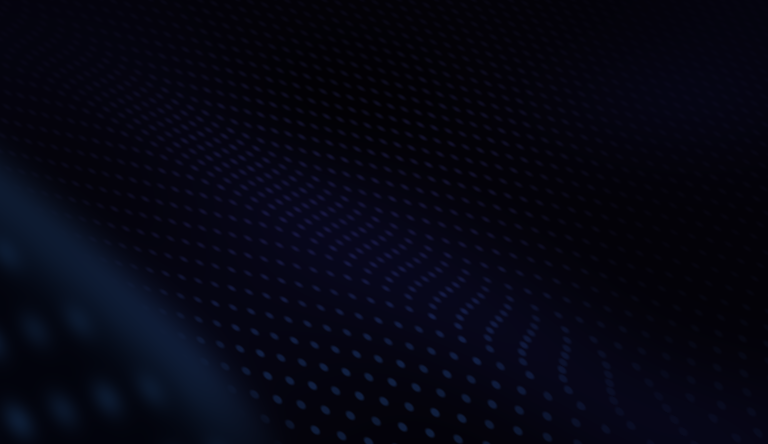
This background is drawn by a Shadertoy shader. Its source:

```glsl
// Dark indigo waves of perspective dots, with a blurred teal fold at the lower left.

const vec3 NIGHT  = vec3(0.011, 0.007, 0.030);
const vec3 INDIGO = vec3(0.018, 0.021, 0.078);
const vec3 TEAL   = vec3(0.050, 0.115, 0.185);
const vec3 DOT_FAR  = vec3(0.070, 0.070, 0.165);
const vec3 DOT_NEAR = vec3(0.055, 0.125, 0.225);

float hash(vec2 p) {
    return fract(sin(dot(p, vec2(127.1, 311.7))) * 43758.5453);
}

// Bell curve of a signed distance
float bell(float d, float width) {
    return exp(-d * d / (width * width));
}

// Soft round glow, stretched by its radii
float glow(vec2 p, vec2 center, vec2 radii) {
    vec2 q = (p - center) / radii;
    return exp(-dot(q, q));
}

vec2 rotate(vec2 p, float angle) {
    float c = cos(angle), s = sin(angle);
    return vec2(c * p.x + s * p.y, c * p.y - s * p.x);
}

// Signed depth below the diagonal wave crest
float crestDepth(vec2 p) {
    return p.y - 0.6 * p.x;
}

// Signed depth below the curved edge of the near fold
float foldDepth(vec2 p) {
    return p.y - (0.34 + 0.8 * p.x + 0.25 * p.x * p.x);
}

// Columns and rows of the surface: the crest sweeps columns left and packs rows
vec2 waveLattice(vec2 p) {
    float sweep = smoothstep(-0.05, 0.15, crestDepth(p));
    float above = max(0.25 - p.y, 0.0);
    float below = max(p.y - 0.6, 0.0);
    float lean = 0.15 * p.y - 0.9 * above * above + 0.9 * below * below;
    float columnGap = 0.028 + 0.024 * p.y * p.y;
    float rowGap = 0.025 + 0.032 * (p.y - 0.22 * p.x);
    return vec2((p.x - 0.8 - lean + 0.13 * sweep) / columnGap,
                log(rowGap) / 0.032 + 4.5 * sweep);
}

// Tilted dashes, kept in shape by undoing the local stretch of the lattice
float waveDots(vec2 p, float pixel) {
    const float STEP = 0.001;
    vec2 lattice = waveLattice(p);
    mat2 stretch = mat2(waveLattice(p + vec2(STEP, 0.0)) - lattice,
                        waveLattice(p + vec2(0.0, STEP)) - lattice) / STEP;
    vec2 cell = floor(lattice);
    vec2 local = inverse(stretch) * (lattice - cell - 0.5);

    float nearness = smoothstep(0.60, 0.95, p.y);
    vec2 radii = mix(vec2(0.0088, 0.0036), vec2(0.0120, 0.0074), nearness);
    local = rotate(local, mix(0.55, 0.75, nearness));
    float d = (length(local / radii) - 1.0) * radii.y;
    float soft = max(0.0030, pixel);
    return (1.0 - smoothstep(-soft, soft, d)) * mix(0.8, 1.0, hash(cell));
}

// Large out of focus dots on a slanted lattice
float blurredDots(vec2 p) {
    mat2 basis = mat2(0.063, 0.180, 0.100, -0.025);
    vec2 origin = vec2(0.079, 0.743);
    vec2 nearest = floor(inverse(basis) * (p - origin) + 0.5);
    float sum = 0.0;
    for (int j = -1; j <= 1; j++) {
        for (int i = -1; i <= 1; i++) {
            vec2 cell = nearest + vec2(i, j);
            vec2 local = rotate(p - origin - basis * cell, 0.95);
            sum += glow(local, vec2(0.0), vec2(0.046, 0.030)) * mix(0.65, 1.0, hash(cell));
        }
    }
    return sum;
}

// Broad light on the surface behind the dots
vec3 surface(vec2 p) {
    float crest = bell(crestDepth(p) - 0.06, 0.19);
    float along = smoothstep(0.05, 0.75, p.x) * (1.0 - 0.4 * smoothstep(1.1, 1.7, p.x));
    vec3 color = NIGHT + INDIGO * crest * along * 0.85;
    color += INDIGO * 0.50 * glow(p, vec2(0.50, 0.72), vec2(0.42, 0.28));
    color += INDIGO * 0.35 * glow(p, vec2(0.00, 0.10), vec2(0.40, 0.24));
    color += INDIGO * 0.45 * glow(p, vec2(1.50, 0.23), vec2(0.30, 0.13));
    color += INDIGO * 0.30 * glow(p, vec2(1.70, 0.00), vec2(0.30, 0.30));
    color += INDIGO * 0.30 * glow(p, vec2(1.70, 0.95), vec2(0.35, 0.15));
    color *= 1.0 - 0.5 * glow(p, vec2(0.74, 0.24), vec2(0.28, 0.16));
    return color;
}

void mainImage(out vec4 fragColor, in vec2 fragCoord) {
    // Canvas heights, measured down from the top left
    vec2 p = vec2(fragCoord.x, iResolution.y - fragCoord.y) / iResolution.y;
    float fold = foldDepth(p);
    vec3 color = surface(p);

    // Dots fade towards the top, both sides and the fold
    float fade = mix(0.30, 0.90, smoothstep(0.0, 0.35, p.y));
    fade *= mix(0.35, 1.0, smoothstep(0.05, 0.60, p.x));
    fade *= 1.0 - 0.80 * smoothstep(0.95, 1.50, p.x);
    fade *= 1.0 - smoothstep(-0.08, 0.10, fold);
    vec3 dotColor = mix(DOT_FAR, DOT_NEAR, smoothstep(0.50, 0.85, p.y));
    color += dotColor * fade * waveDots(p, 1.0 / iResolution.y);

    // Near fold: shaded inside, bright along its edge
    color = mix(color, vec3(0.008, 0.012, 0.045), smoothstep(0.02, 0.24, fold));
    float rim = bell(fold - 0.09, fold < 0.09 ? 0.085 : 0.13);
    color += TEAL * rim * (1.0 - smoothstep(0.42, 0.70, p.x)) * 0.8;
    color += TEAL * blurredDots(p) * smoothstep(0.12, 0.28, fold) * 0.85;

    fragColor = vec4(color, 1.0);
}
```
